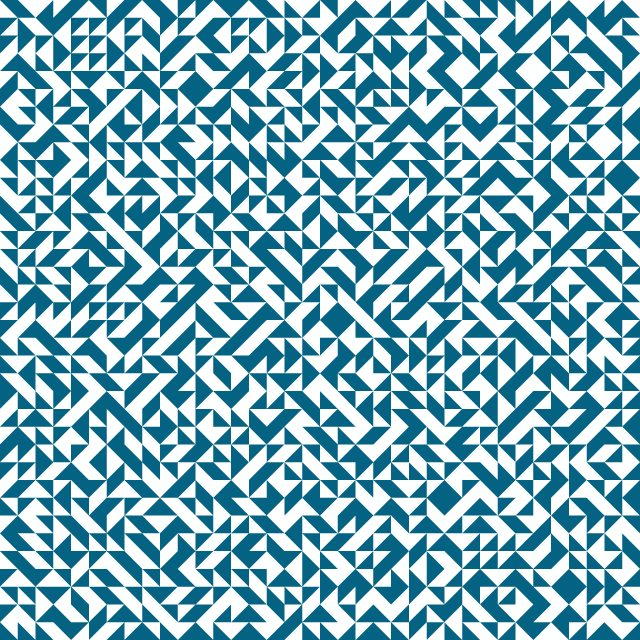
This pattern is drawn by a WebGL 2 fragment shader. Its source:

```glsl
#version 300 es
precision highp float;
// A 36 by 36 grid of square tiles, each split along a diagonal into a teal
// and a white triangle. A hash gives every tile one of four quarter turns;
// the edges are smoothed by averaging a 4 by 4 grid of samples per pixel.

uniform vec2 u_resolution;
out vec4 fragColor;

// Integer hash of a tile, giving a quarter turn from 0 to 3
uint quarterTurn(uvec2 tile) {
    uint h = tile.x * 1597u + tile.y * 51749u + 977u;
    h = (h ^ (h >> 16)) * 0x7feb352du;
    h = (h ^ (h >> 15)) * 0x846ca68bu;
    return (h ^ (h >> 16)) >> 30;
}

// 1 inside the teal half of the tile, 0 inside the white half
float triangleTile(vec2 gridPos) {
    vec2 local = fract(gridPos) - 0.5;
    uint turn = quarterTurn(uvec2(floor(gridPos)));
    // The two bits of the turn mirror the triangle on each axis
    vec2 facing = vec2(turn & 1u, turn >> 1) * 2.0 - 1.0;
    return step(0.0, dot(local, facing));
}

void main() {
    float tilesPerPixel = 36.0 / min(u_resolution.x, u_resolution.y);

    // Coverage of the pixel by teal triangles
    float coverage = 0.0;
    for (int i = 0; i < 16; i++) {
        vec2 offset = (vec2(i % 4, i / 4) + 0.5) / 4.0 - 0.5;
        coverage += triangleTile((gl_FragCoord.xy + offset) * tilesPerPixel) / 16.0;
    }

    vec3 white = vec3(0.995, 1.0, 1.0);
    vec3 teal = vec3(0.016, 0.384, 0.51);
    fragColor = vec4(mix(white, teal, coverage), 1.0);
}
```
